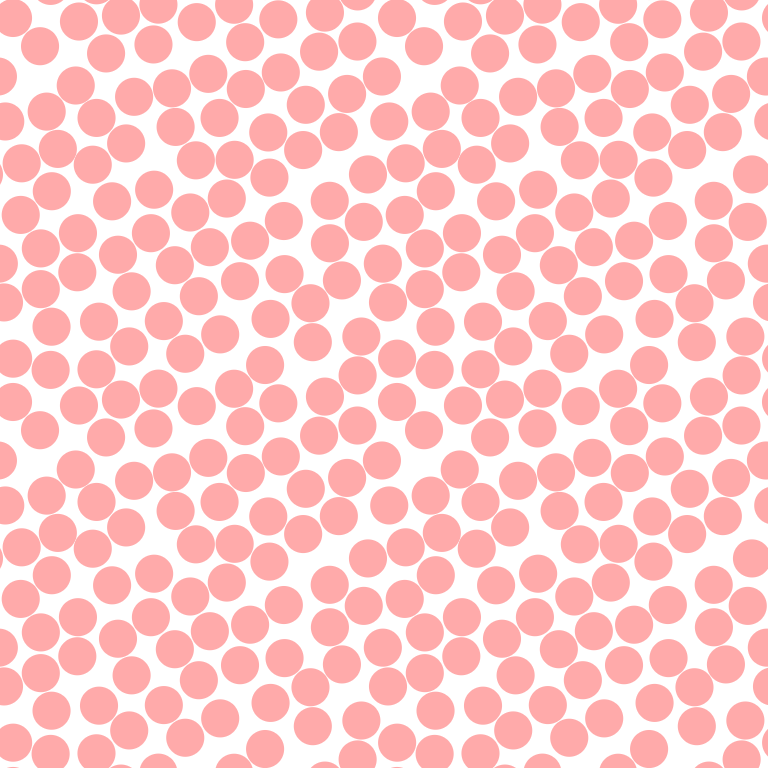
This pattern is drawn by a WebGL 1 fragment shader. Its source:

```glsl
precision highp float;
// Equal pink discs packed loosely on white, without overlap, in a tile repeated 2 x 2.
// A tilted square lattice of 80 cells per tile is sheared by sines and jittered,
// then three relaxation steps push discs that are too close apart.
uniform vec2 u_resolution;

const float HALF_PI = 1.5707963;

vec2 hash2(vec2 p) {
  vec2 s = vec2(dot(p, vec2(12.99, 78.23)), dot(p, vec2(39.35, 11.13)));
  return fract(sin(s) * 43758.55);
}

// Starting centre of a cell; the key makes it repeat with the tile.
vec2 seed(vec2 cell) {
  vec2 key = mod(vec2(8.0 * cell.x - 4.0 * cell.y, 4.0 * cell.x + 8.0 * cell.y), 80.0);
  vec2 h = hash2(key + 0.5);
  float angle = 4.0 * HALF_PI * h.x;
  vec2 jitter = 0.25 * sqrt(h.y) * vec2(cos(angle), sin(angle));
  vec2 shear = vec2(0.38 * sin(HALF_PI * cell.y + 0.6),
                    0.15 * sin(HALF_PI * cell.x + 0.3));
  return cell + 0.5 + shear + jitter;
}

// Half the shift that separates two centres to the wanted gap.
vec2 push(vec2 a, vec2 b) {
  vec2 d = a - b;
  float len = max(length(d), 0.0001);
  return 0.5 * max(0.91 - len, 0.0) * d / len;
}

void main() {
  // Tile coordinates, then tilted lattice coordinates
  vec2 tile = 2.0 * gl_FragCoord.xy / u_resolution.y;
  vec2 q = vec2(8.0 * tile.x + 4.0 * tile.y, 8.0 * tile.y - 4.0 * tile.x);
  vec2 base = floor(q);

  // First relaxation: 7 x 7 cells around this one
  vec2 outer[49];
  for (int j = 0; j < 7; j++) {
    for (int i = 0; i < 7; i++) {
      vec2 cell = base + vec2(float(i), float(j)) - 3.0;
      vec2 c = seed(cell);
      vec2 shift = vec2(0.0);
      for (int b = 0; b < 3; b++)
        for (int a = 0; a < 3; a++)
          shift += push(c, seed(cell + vec2(float(a), float(b)) - 1.0));
      outer[j * 7 + i] = c + shift;
    }
  }

  // Second relaxation: inner 5 x 5 cells
  vec2 inner[25];
  for (int j = 0; j < 5; j++) {
    for (int i = 0; i < 5; i++) {
      vec2 c = outer[(j + 1) * 7 + i + 1];
      vec2 shift = vec2(0.0);
      for (int b = 0; b < 3; b++)
        for (int a = 0; a < 3; a++)
          shift += push(c, outer[(j + b) * 7 + i + a]);
      inner[j * 5 + i] = c + shift;
    }
  }

  // Third relaxation: 3 x 3 cells, keeping the nearest centre
  float nearest = 9.0;
  for (int j = 0; j < 3; j++) {
    for (int i = 0; i < 3; i++) {
      vec2 c = inner[(j + 1) * 5 + i + 1];
      vec2 shift = vec2(0.0);
      for (int b = 0; b < 3; b++)
        for (int a = 0; a < 3; a++)
          shift += push(c, inner[(j + b) * 5 + i + a]);
      nearest = min(nearest, distance(q, c + shift));
    }
  }

  // Disc with an edge one pixel wide
  float pixel = 2.0 * sqrt(80.0) / u_resolution.y;
  float disc = clamp(0.5 + (0.4435 - nearest) / pixel, 0.0, 1.0);
  gl_FragColor = vec4(mix(vec3(1.0), vec3(1.0, 0.667, 0.667), disc), 1.0);
}
```
